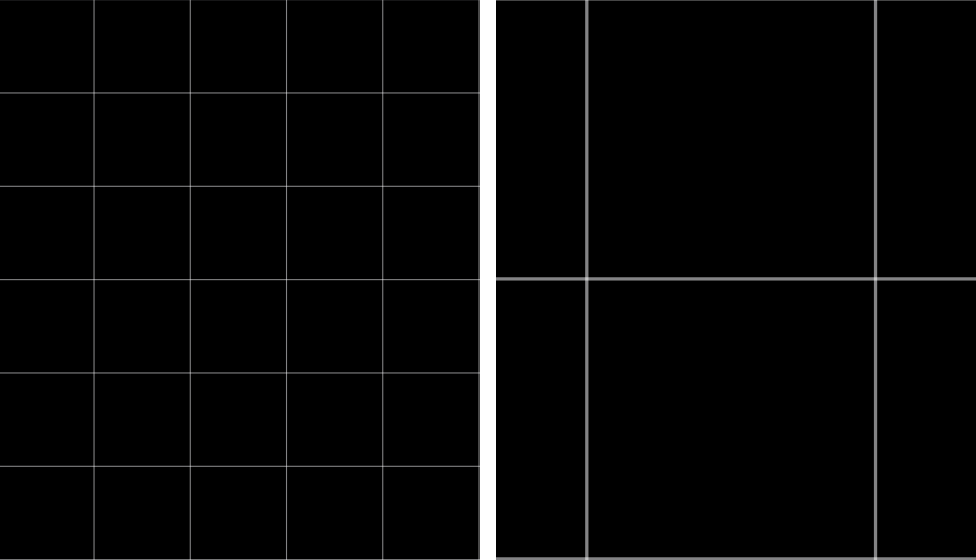
Left: the whole. Right: its middle third, enlarged.
A WebGL 1 fragment shader for this pattern:

```glsl
precision highp float;
// Thin grey grid lines on black: five columns by six rows, slightly offset from the edges.

uniform vec2 u_resolution;

#define CELL_SIZE vec2(0.2005, 0.16667)    // share of canvas width and height
#define GRID_ORIGIN vec2(0.1959, 0.00065)  // one crossing, from the lower left
#define LINE_WIDTH 0.00195                 // share of canvas height
#define LINE_COLOR vec3(0.515, 0.515, 0.52)
#define BACKGROUND vec3(0.0)

// Distance to the nearest grid line on each axis, in canvas shares.
vec2 gridDistance(vec2 uv) {
  vec2 cell = (uv - GRID_ORIGIN) / CELL_SIZE;
  return abs(fract(cell + 0.5) - 0.5) * CELL_SIZE;
}

// Part of a pixel that a line of the given width covers.
vec2 lineCoverage(vec2 dist, vec2 width, vec2 pixel) {
  vec2 overlap = (0.5 * (width + pixel) - dist) / pixel;
  return clamp(overlap, vec2(0.0), min(vec2(1.0), width / pixel));
}

void main() {
  vec2 uv = gl_FragCoord.xy / u_resolution;
  vec2 pixel = 1.0 / u_resolution;
  vec2 width = LINE_WIDTH * vec2(u_resolution.y / u_resolution.x, 1.0);
  vec2 cover = lineCoverage(gridDistance(uv), width, pixel);

  // Translucent lines brighten where they cross.
  vec3 light = 1.0 - (1.0 - LINE_COLOR * cover.x) * (1.0 - LINE_COLOR * cover.y);
  gl_FragColor = vec4(BACKGROUND + light * (1.0 - BACKGROUND), 1.0);
}
```
